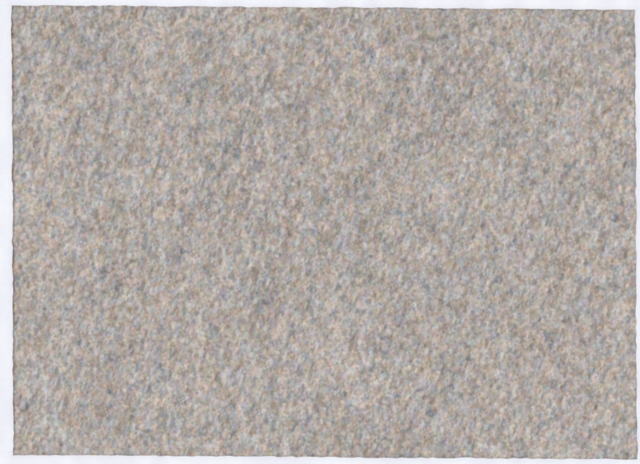
Give the GLSL for this texture, as a WebGL 1 fragment shader.

```glsl
precision highp float;
// A sheet of speckled grey-beige felt paper lying on a cool white ground.
// Layers of stretched value noise give grain, relief, tint and soft mottling;
// the sheet is a slightly skewed rectangle with a rough, shaded border.
uniform vec2 u_resolution;

const vec3 PAPER = vec3(0.684, 0.653, 0.632);
const vec3 GROUND_LIGHT = vec3(0.96, 0.97, 0.99);
const vec3 GROUND_SHADE = vec3(0.91, 0.91, 0.95);
const vec3 WARM_TINT = vec3(0.030, 0.000, -0.032);
const vec3 ROSE_TINT = vec3(0.012, -0.010, 0.010);

float hash(vec2 cell) {
  vec3 q = fract(vec3(cell.xyx) * 0.1031);
  q += dot(q, q.yzx + 33.33);
  return fract((q.x + q.y) * q.z);
}

// Smooth value noise in the range -1 to 1.
float noise(vec2 p) {
  vec2 cell = floor(p);
  vec2 f = fract(p);
  f = f * f * (3.0 - 2.0 * f);
  float low = mix(hash(cell), hash(cell + vec2(1.0, 0.0)), f.x);
  float high = mix(hash(cell + vec2(0.0, 1.0)), hash(cell + vec2(1.0)), f.x);
  return 2.0 * mix(low, high, f.y) - 1.0;
}

// Noise with its own tilt, cell count per canvas height and offset.
float layer(vec2 p, float tilt, vec2 cells, float seed) {
  float c = cos(tilt);
  float s = sin(tilt);
  return noise(mat2(c, s, -s, c) * p * cells + 200.0 + seed * 37.7);
}

// Height of the pressed fibres, longer upright than across.
float fibreHeight(vec2 p) {
  return 0.65 * layer(p, 0.22, vec2(112.0, 76.0), 1.0)
       + 0.35 * layer(p, -0.17, vec2(150.0, 98.0), 2.0);
}

vec3 paperColor(vec2 p) {
  float height = fibreHeight(p);
  float relief = height - fibreHeight(p + vec2(0.0032, -0.0022));
  float fine = layer(p, 0.35, vec2(225.0, 190.0), 3.0);
  float clumps = layer(p, 0.15, vec2(58.0, 38.0), 4.0);
  float mottle = layer(p, 0.5, vec2(11.0, 8.0), 5.0)
               + layer(p, -0.3, vec2(4.0, 3.0), 6.0);
  float pits = smoothstep(0.35, 0.85, layer(p, 0.3, vec2(105.0, 74.0), 7.0));

  float tone = 0.075 * height + 0.045 * relief + 0.066 * fine
             + 0.036 * clumps + 0.017 * mottle - 0.055 * pits + 0.006;
  float warmth = layer(p, -0.25, vec2(105.0, 80.0), 8.0)
               + 0.5 * layer(p, 0.4, vec2(190.0, 160.0), 9.0);
  float rose = layer(p, 0.1, vec2(120.0, 100.0), 10.0);
  return PAPER + tone + WARM_TINT * (warmth - 0.5 * pits) + ROSE_TINT * rose;
}

// Distance inside the skewed sheet; negative on the ground.
float sheetDistance(vec2 p, float aspect) {
  float across = p.x / aspect;
  float left = p.x - mix(0.029, 0.025, p.y);
  float right = aspect - mix(0.006, 0.011, p.y) - p.x;
  float bottom = p.y - mix(0.020, 0.010, across);
  float top = mix(0.989, 0.979, across) - p.y;
  float rough = 0.0012 * noise(p * 75.0) + 0.0012 * noise(p * 24.0 + 9.0);
  return min(min(left, right), min(bottom, top)) + rough;
}

vec3 groundColor(vec2 p, float inside) {
  float nearSheet = smoothstep(-0.014, 0.0, inside);
  float shade = 0.3 + 0.45 * nearSheet + 0.3 * noise(p * vec2(35.0, 18.0));
  vec3 color = mix(GROUND_LIGHT, GROUND_SHADE, clamp(shade, 0.0, 1.0));
  return color + 0.007 * noise(p * 190.0);
}

void main() {
  vec2 p = gl_FragCoord.xy / u_resolution.y;
  float aspect = u_resolution.x / u_resolution.y;
  float inside = sheetDistance(p, aspect);
  float softness = max(0.0022, 0.75 / u_resolution.y);

  // Thin dark rim, strongest along the left cut.
  float rim = 1.0 - smoothstep(0.0, 0.0055, abs(inside - 0.0015));
  float leftCut = 1.0 - smoothstep(0.032, 0.045, p.x);
  vec3 sheet = paperColor(p) - rim * mix(0.035, 0.13, leftCut);

  float coverage = smoothstep(-softness, softness, inside);
  vec3 color = mix(groundColor(p, inside), sheet, coverage);
  gl_FragColor = vec4(clamp(color, 0.0, 1.0), 1.0);
}
```
